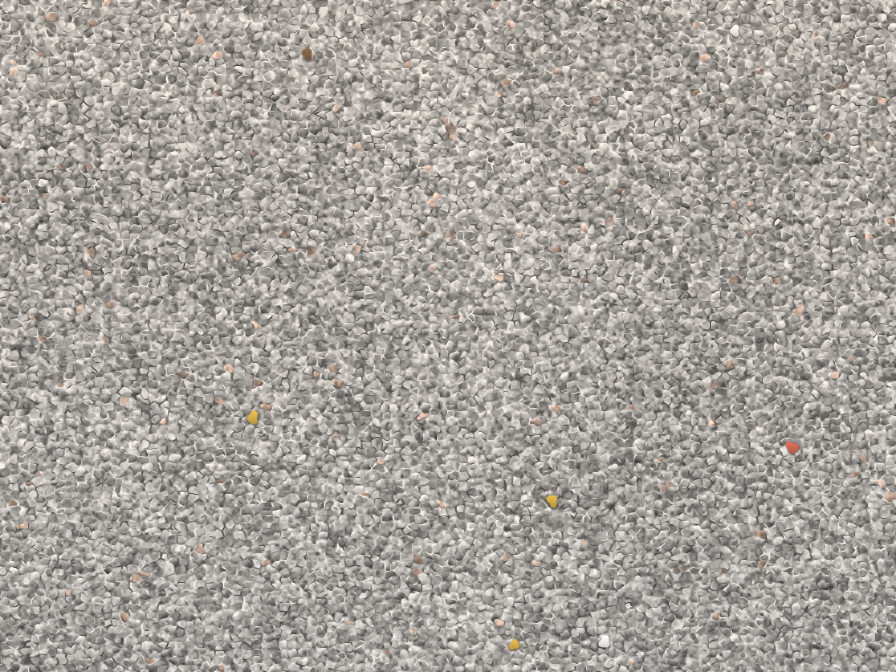
Give the GLSL for this texture, as a WebGL 1 fragment shader.

```glsl
precision highp float;
// Weathered grey asphalt: packed angular chips, pale grit and a few coloured pebbles.
uniform vec2 u_resolution;

float hash(vec2 p) {
  vec3 q = fract(vec3(p.xyx) * 0.1031);
  q += dot(q, q.yzx + 33.33);
  return fract((q.x + q.y) * q.z);
}

vec2 hash2(vec2 p) {
  return vec2(hash(p), hash(p + 71.7));
}

float noise(vec2 p) {
  vec2 cell = floor(p);
  vec2 f = fract(p);
  f = f * f * (3.0 - 2.0 * f);
  float low = mix(hash(cell), hash(cell + vec2(1.0, 0.0)), f.x);
  float high = mix(hash(cell + vec2(0.0, 1.0)), hash(cell + vec2(1.0)), f.x);
  return mix(low, high, f.y);
}

// Nearest chip: offset from its centre in xy, its cell in zw; gap is 0 on its border.
vec4 nearestChip(vec2 p, out float gap) {
  vec2 base = floor(p);
  float first = 8.0;
  float second = 8.0;
  vec4 chip = vec4(0.0);
  for (int y = -1; y <= 1; y++) {
    for (int x = -1; x <= 1; x++) {
      vec2 cell = base + vec2(float(x), float(y));
      vec2 offset = p - cell - 0.1 - 0.8 * hash2(cell);
      float dist = length(offset);
      if (dist < first) {
        second = first;
        first = dist;
        chip = vec4(offset, cell);
      } else {
        second = min(second, dist);
      }
    }
  }
  gap = second - first;
  return chip;
}

// Brightness of a chip: own shade plus a tilted facet lit from above.
float chipTone(vec4 chip, float grain) {
  float shade = hash(chip.zw + 13.0) - 0.5;
  vec2 tilt = hash2(chip.zw + 29.0) - 0.5;
  vec2 slope = vec2(-0.06, 0.16) + 0.5 * tilt;
  return 0.64 + 0.30 * shade + dot(chip.xy, slope) + 0.24 * (grain - 0.5);
}

vec3 pebbleColor(float pick) {
  vec3 yellow = vec3(0.83, 0.67, 0.28);
  vec3 red = vec3(0.80, 0.40, 0.33);
  vec3 brown = vec3(0.50, 0.38, 0.28);
  vec3 white = vec3(0.92, 0.91, 0.90);
  vec3 color = mix(yellow, red, step(0.45, pick));
  color = mix(color, brown, step(0.65, pick));
  return mix(color, white, step(0.8, pick));
}

// Lays sparse, roughly angular pebbles over the surface.
vec3 addPebbles(vec3 color, vec2 p, float density, float pixel) {
  const float GRID = 7.0;
  vec2 cell = floor(p * GRID);
  vec2 centre = (cell + 0.2 + 0.6 * hash2(cell + 5.0)) / GRID;
  vec2 d = p - centre;
  float angle = atan(d.y, d.x);
  float turn = 6.2832 * hash(cell + 17.0);
  float radius = mix(0.004, 0.009, hash(cell + 41.0));
  radius *= 1.0 + 0.16 * cos(3.0 * angle + turn) + 0.14 * cos(2.0 * angle - turn);
  float dist = length(d) - radius;
  float present = step(hash(cell + 83.0), density);
  float shadow = 1.0 - smoothstep(-0.001, 0.003, length(d + vec2(0.0, 0.002)) - radius);
  color *= 1.0 - 0.35 * shadow * present;
  vec3 lit = pebbleColor(hash(cell + 59.0)) * (1.0 + 14.0 * d.y);
  return mix(color, lit, present * (1.0 - smoothstep(-pixel, pixel, dist)));
}

void main() {
  vec2 p = gl_FragCoord.xy / u_resolution.y;
  float pixel = 1.0 / u_resolution.y;

  // Chips are a little wider than tall, with ragged outlines.
  vec2 ragged = vec2(noise(p * 130.0), noise(p * 130.0 + 47.0)) - 0.5;
  float gap;
  vec4 chip = nearestChip((p + 0.006 * ragged) * vec2(72.0, 90.0), gap);

  // Dark crevices hold pale grit.
  float grain = noise(p * 210.0 + 9.0);
  float grit = noise(p * 165.0 + 31.0);
  float crevice = mix(0.27, 0.97, grit);
  float tone = mix(crevice, chipTone(chip, grain), smoothstep(0.02, 0.36, gap));

  // Broad wear: slightly paler and warmer towards the top.
  float wear = noise(p * 3.0 + 3.0) - 0.5 + 0.5 * (noise(p * 11.0) - 0.5);
  tone += 0.05 * wear + 0.04 * (p.y - 0.5);
  tone = clamp(tone, 0.24, 0.95);

  vec3 warmth = vec3(1.028, 1.0, 0.967) + vec3(0.012, 0.0, -0.016) * (p.y - 0.5);
  vec3 rust = vec3(1.12, 0.96, 0.86);
  float rusty = step(0.985, hash(chip.zw + 97.0)) * smoothstep(0.05, 0.3, gap);
  vec3 color = tone * mix(warmth, rust, rusty);

  color = addPebbles(color, p, 0.14, pixel);
  gl_FragColor = vec4(color, 1.0);
}
```
